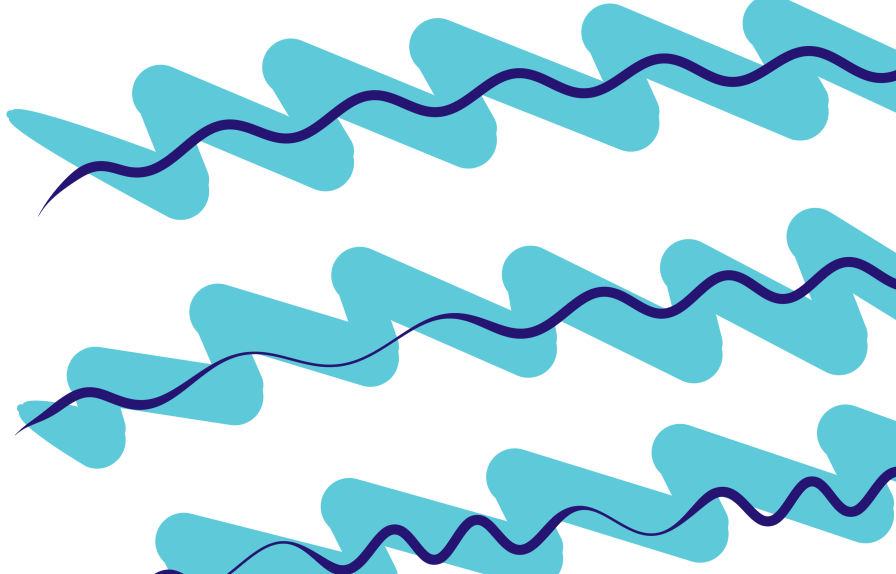
Reproduce this pattern procedurally as a WebGL 1 fragment shader.

```glsl
precision highp float;
// Three broad teal zigzag ribbons climb to the right, each crossed by a navy wavy line.
// Ribbons are unions of capsules between swaying peaks and troughs; the lines are sine
// waves with a drifting pace, drawn thinner wherever they run slowly.

uniform vec2 u_resolution;

const float FRAME_HEIGHT = 4.92;   // canvas height in drawing units, y runs downward
const vec3 PAPER = vec3(1.0);
const vec3 TEAL = vec3(0.37, 0.79, 0.85);
const vec3 NAVY = vec3(0.15, 0.08, 0.45);
const float BROAD_RADIUS = 0.245;  // falling strokes and rounded turns
const float NARROW_RADIUS = 0.175; // rising strokes
const float TAIL_RADIUS = 0.035;
const float LAST_PEAK_X = 7.4;     // no new peak beyond this
const float LINE_THICK = 0.043;    // half widths of the wavy lines
const float LINE_THIN = 0.011;
const float TAU = 6.2831853;

struct Ribbon {
  vec2 tail;    // tapered starting point
  vec2 first;   // first peak
  vec2 advance; // offset from peak to peak
  float bend;   // flattening of the climb
  vec2 sway;    // irregularity of the repeats
  vec2 drop;    // offset from peak to trough
  vec2 growth;  // change of that drop per repeat
};

struct Wave {
  vec2 start;   // left end of the base line
  float slope;
  float bend;
  float height;
  float pace;   // cycles per unit
  float origin; // where the cycle count is zero
  vec3 drift;   // amount, rate and centre of the pace drift
  float hook;   // downward curl at the left end
};

// Distance to a capsule whose radius swells from ra to rb.
float capsule(vec2 p, vec2 a, vec2 b, float ra, float rb) {
  vec2 pa = p - a;
  vec2 ba = b - a;
  float h = clamp(dot(pa, ba) / dot(ba, ba), 0.0, 1.0);
  return length(pa - ba * h) - mix(ra, rb, sqrt(h));
}

float swayAt(float k) {
  return cos(0.75 + 1.45 * k);
}

float ribbonDistance(vec2 p, Ribbon r) {
  float d = 100.0;
  vec2 previous = r.tail;
  float startRadius = TAIL_RADIUS;
  for (int i = 0; i < 8; i++) {
    float k = float(i);
    vec2 base = r.first + r.advance * k + vec2(0.0, r.bend * k * k);
    vec2 peak = base + r.sway * swayAt(k);
    vec2 trough = base + r.drop + r.growth * k + 0.7 * r.sway * swayAt(k - 0.5);

    d = min(d, capsule(p, previous, trough, startRadius, BROAD_RADIUS));
    if (peak.x > LAST_PEAK_X) break;
    d = min(d, capsule(p, trough + vec2(0.07, -0.1), peak + vec2(-0.03, 0.06),
                       NARROW_RADIUS, NARROW_RADIUS));
    previous = peak;
    startRadius = BROAD_RADIUS;
  }
  return d;
}

float waveHeight(float x, Wave w) {
  float t = x - w.start.x;
  float cycles = w.pace * (x - w.origin) + w.drift.x * cos(w.drift.y * (x - w.drift.z));
  float swell = w.height * smoothstep(0.0, 0.8, t);
  float curl = w.hook * exp(-6.0 * max(t, 0.0));
  return w.start.y + w.slope * t + w.bend * t * t - swell * sin(TAU * cycles) + curl;
}

float waveDistance(vec2 p, Wave w) {
  const float STEP = 0.01;
  float y = waveHeight(p.x, w);
  float steep = (waveHeight(p.x + STEP, w) - waveHeight(p.x - STEP, w)) / (2.0 * STEP);
  float slowness = smoothstep(0.2, 0.9, sin(w.drift.y * (p.x - w.drift.z)));
  float taper = smoothstep(-0.05, 0.4, p.x - w.start.x);
  float halfWidth = mix(LINE_THICK, LINE_THIN, slowness) * taper;
  float d = abs(p.y - y) / sqrt(1.0 + steep * steep) - halfWidth;
  return max(d, w.start.x - p.x);
}

void main() {
  float pixel = FRAME_HEIGHT / u_resolution.y;
  vec2 p = gl_FragCoord.xy * pixel;
  p.y = FRAME_HEIGHT - p.y;

  // Ribbons: top, middle, bottom
  float ribbons = ribbonDistance(p, Ribbon(vec2(0.09, 0.98), vec2(1.275, 0.80),
    vec2(1.30, -0.25), 0.025, vec2(0.14, 0.0), vec2(0.175, 0.84), vec2(0.03, -0.02)));
  ribbons = min(ribbons, ribbonDistance(p, Ribbon(vec2(0.18, 3.50), vec2(0.70, 3.10),
    vec2(1.262, -0.36), 0.03, vec2(0.16), vec2(0.02, 0.56), vec2(0.02, 0.06))));
  ribbons = min(ribbons, ribbonDistance(p, Ribbon(vec2(1.20, 5.60), vec2(1.576, 4.64),
    vec2(1.418, -0.32), 0.022, vec2(0.0), vec2(0.17, 0.70), vec2(0.0))));

  // Wavy lines: top, middle, bottom
  float lines = waveDistance(p, Wave(vec2(0.33, 1.60), -0.29, 0.02, 0.12,
    0.795, 1.58, vec3(0.0), 0.25));
  lines = min(lines, waveDistance(p, Wave(vec2(0.13, 3.60), -0.243, 0.01, 0.13,
    0.77, 0.625, vec3(0.25, 0.84, 0.9), 0.13)));
  lines = min(lines, waveDistance(p, Wave(vec2(1.10, 4.95), -0.115, 0.0, 0.15,
    1.087, 2.1, vec3(0.18, 1.95, 4.6), 0.2)));

  vec3 color = mix(TEAL, PAPER, smoothstep(-0.7 * pixel, 0.7 * pixel, ribbons));
  color = mix(NAVY, color, smoothstep(-0.7 * pixel, 0.7 * pixel, lines));
  gl_FragColor = vec4(color, 1.0);
}
```
